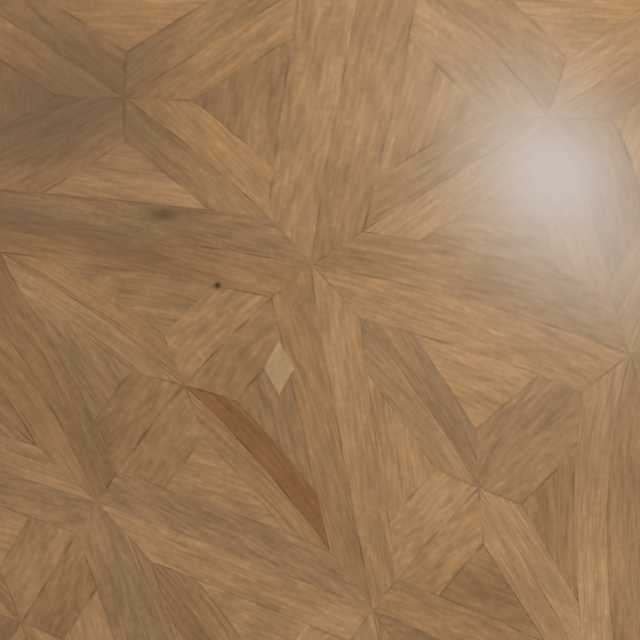
Write a WebGL 1 fragment shader that draws this texture.

```glsl
precision highp float;
// Worn oak parquet: a bent grid of square panels, each cut by its diagonals
// into four triangles with a base plank and two diagonal planks. Each piece has
// its own tone and gradient-noise grain; stains, knots and window glare lie on top.

uniform vec2 u_resolution;

#define STAR vec2(0.488, 0.586)  // canvas point where eight planks meet
#define PANEL vec2(0.55, 0.50)   // panel size at the star
#define SPREAD 0.55              // widening of the panels up the canvas
#define LEAN 0.19                // sideways bend of the upright seams
#define TILT 0.19                // fall of the level seams at the star
#define SWING 0.70               // change of that fall up the canvas
#define PLANK vec2(0.13, 0.112)  // base and diagonal plank widths, in panels
#define SEAM 0.0065              // seam half width, in panels
#define SEAM_DEPTH 0.24          // darkest part of a seam
#define TONE_SPREAD 0.15         // brightness range between pieces
#define GRAIN 0.17               // strength of the grain
#define GLARE 0.90               // strength of the window glare

const vec3 OAK = vec3(0.615, 0.482, 0.340);
const vec3 RUSSET = vec3(0.55, 0.385, 0.245);
const vec3 PALE = vec3(0.72, 0.61, 0.44);
const vec3 STAIN = vec3(0.42, 0.325, 0.26);
const vec3 WINDOW = vec3(0.80, 0.765, 0.745);

float hash(vec2 p) {
  vec3 h = fract(vec3(p.xyx) * 0.1031);
  h += dot(h, h.yzx + 33.33);
  return fract((h.x + h.y) * h.z);
}

float cornerSlope(vec2 corner, vec2 offset) {
  float angle = 6.2832 * hash(corner);
  return dot(vec2(cos(angle), sin(angle)), offset);
}

// Gradient noise, about -0.7 to 0.7
float noise(vec2 p) {
  vec2 i = floor(p), f = p - i;
  vec2 s = f * f * f * (f * (f * 6.0 - 15.0) + 10.0);
  vec2 e = vec2(1.0, 0.0);
  return mix(mix(cornerSlope(i, f), cornerSlope(i + e, f - e), s.x),
             mix(cornerSlope(i + e.yx, f - e.yx), cornerSlope(i + 1.0, f - 1.0), s.x), s.y);
}

// Soft elliptical spot
float spot(vec2 p, vec2 center, vec2 radius) {
  vec2 d = (p - center) / radius;
  return exp(-dot(d, d));
}

// Grain brightness; x runs along the fibres, y across them
float grain(vec2 p, float figure) {
  float bend = noise(p * vec2(2.5, 6.0));
  float streaks = noise(vec2(p.x * 5.0, p.y * 36.0 + bend * 3.0));
  float pores = noise(p * vec2(13.0, 90.0));
  float flecks = smoothstep(0.25, 0.5, noise(p * vec2(22.0, 75.0) + 9.0));
  float rings = noise(vec2(p.x * 2.0, p.y * 16.0 + bend * 4.0));
  return streaks * 0.6 + pores * 0.65 + flecks * 0.35 + rings * figure + bend * 0.3;
}

// Canvas to panel grid, bent as if seen at an angle
vec2 panelGrid(vec2 uv) {
  vec2 d = uv - STAR;
  float height = d.y / sqrt(1.0 + 6.0 * d.y * d.y);
  float bow = sqrt(d.y * d.y + 0.002) - 0.045;
  return vec2((d.x - LEAN * bow) / (PANEL.x + SPREAD * height),
              (d.y + (TILT - SWING * height) * d.x) / PANEL.y);
}

vec3 parquet(vec2 uv) {
  vec2 g = panelGrid(uv);
  vec2 panel = floor(g);
  vec2 q = g - panel - 0.5;

  // Triangle of the panel, measured outward from its centre and along its base
  bool level = abs(q.y) > abs(q.x);
  vec2 t = level ? q : q.yx;
  float along = t.x, outward = abs(t.y);
  float triangle = (level ? 0.0 : 2.0) + step(0.0, t.y);
  float base = 0.5 - outward;
  float diagonal = (outward - abs(along)) * 0.7071;

  // Parts: 0 base plank, 1 and 2 diagonal planks, 3 inner triangle
  float part = 3.0;
  float seam = min(min(base, diagonal), abs(base - PLANK.x));
  vec2 fibre = vec2(along, outward);
  if (base < PLANK.x) {
    part = 0.0;
  } else {
    seam = min(seam, abs(diagonal - PLANK.y));
    if (diagonal < PLANK.y) {
      part = 1.0 + step(0.0, along);
      seam = min(seam, abs(along));
      fibre = vec2((outward + abs(along)) * 0.7071, diagonal);
    }
  }

  // Tone and grain of this piece
  float id = hash(panel * 7.3 + vec2(triangle * 3.1, part * 5.7) + 41.0);
  float warmth = fract(id * 57.0);
  vec3 color = OAK * (1.0 + TONE_SPREAD * (id - 0.5));
  color *= mix(vec3(1.0), vec3(1.0, 0.975, 0.93), warmth);
  bool accent = panel == vec2(-1.0) && triangle == 3.0 && part == 1.0;
  if (accent) color = RUSSET;
  fibre.y += fibre.x * (warmth - 0.5) * 0.25;
  float figure = part == 3.0 ? 0.6 : 0.3;
  color *= 1.0 + GRAIN * grain(fibre + id * 31.0, figure);

  // Small pale insert
  vec2 k = abs(uv - vec2(0.436, 0.425)) / vec2(0.024, 0.043);
  color = mix(color, PALE, 0.7 * (1.0 - smoothstep(0.92, 1.05, k.x + k.y)));

  // Thin seams that fade in and out
  float depth = SEAM_DEPTH * smoothstep(-0.25, 0.45, noise(g * 9.0)) * (0.4 + 0.6 * warmth);
  return color * (1.0 - depth * (1.0 - smoothstep(0.0, SEAM, seam)));
}

vec3 wearAndLight(vec3 color, vec2 uv) {
  // Broad fall of light, cloudy wear and fine scuffs
  float cloud = noise(uv * 5.0 + 3.0);
  color *= 0.895 + 0.11 * uv.x + 0.05 * uv.y + 0.09 * cloud + 0.05 * noise(uv * 110.0);
  color *= 1.0 + 0.11 * spot(uv, vec2(0.68, 0.90), vec2(0.30, 0.28));

  // Stains and knots
  float band = spot(uv, vec2(0.10, 0.635 + 0.03 * cloud - 0.25 * (uv.x - 0.1)), vec2(0.20, 0.028));
  float shade = spot(uv, vec2(0.08, 0.84), vec2(0.18, 0.12));
  color = mix(color, STAIN, clamp(0.55 * shade + 0.45 * band, 0.0, 0.7));
  color = mix(color, STAIN * 0.8, 0.6 * spot(uv, vec2(0.255, 0.664), vec2(0.022, 0.010)));
  color = mix(color, STAIN * 0.4, 0.8 * spot(uv, vec2(0.340, 0.554), vec2(0.005)));

  // Window glare: a bright core in a wide pale haze
  vec2 w = uv - vec2(0.875, 0.71);
  w = vec2(w.x * 0.85 + w.y * 0.53, w.y * 0.85 - w.x * 0.53);
  float core = spot(w, vec2(0.0), vec2(0.13, 0.20)) * (1.0 + 0.3 * cloud);
  float haze = spot(w, vec2(0.0), vec2(0.26, 0.34));
  return mix(color, WINDOW, clamp(GLARE * (0.78 * core + 0.24 * haze), 0.0, 0.9));
}

void main() {
  // Four samples smooth the edges between pieces
  vec3 color = vec3(0.0);
  for (int i = 0; i < 4; i++) {
    float n = float(i);
    vec2 shift = vec2(mod(n, 2.0), floor(n * 0.5)) * 0.5 - 0.25;
    color += 0.25 * parquet((gl_FragCoord.xy + shift) / u_resolution);
  }
  gl_FragColor = vec4(wearAndLight(color, gl_FragCoord.xy / u_resolution), 1.0);
}
```
